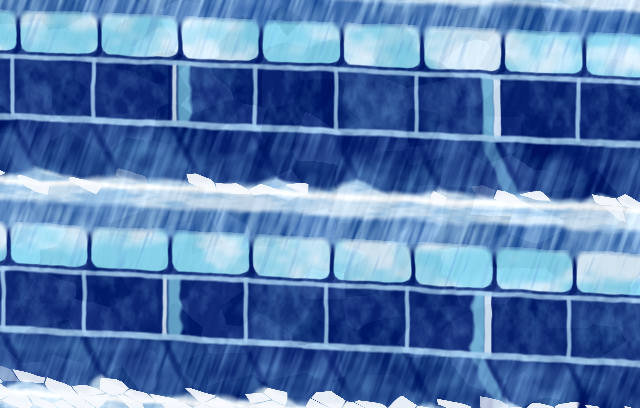
A Shadertoy shader for this texture:

```glsl
// Layout, in canvas heights
const float PERIOD = 0.52;        // height of one repeat
const float TOP_OFFSET = 0.022;   // start of the first repeat below the top
const float SLOPE = 0.04;         // fall of the rows to the right
const float FAN = 0.02;           // growth of the rows to the right
const float TILE_WIDTH = 0.198;
const float FIRST_JOINT = 0.045;
const float ROW_SHIFT = 0.023;
const float STREAK_LEAN = 0.35;
const float WOBBLE = 0.007;

// Band limits, as fractions of one repeat
const float PALE_END = 0.195;
const float UPPER_GROUT = 0.212;
const float LOWER_GROUT = 0.505;
const float CREST_START = 0.775;
const float CREST_END = 0.895;

const vec3 NAVY = vec3(0.03, 0.13, 0.43);
const vec3 DEEP = vec3(0.14, 0.33, 0.62);
const vec3 STEEL = vec3(0.32, 0.52, 0.74);
const vec3 AQUA = vec3(0.53, 0.82, 0.92);
const vec3 GROUT = vec3(0.62, 0.78, 0.91);
const vec3 FOAM = vec3(0.85, 0.92, 0.97);

float hash(vec2 p) {
    vec3 q = fract(vec3(p.xyx) * 0.1031);
    q += dot(q, q.yzx + 33.33);
    return fract((q.x + q.y) * q.z);
}

float noise(vec2 p) {
    vec2 i = floor(p), f = fract(p);
    f = f * f * (3.0 - 2.0 * f);
    return mix(mix(hash(i), hash(i + vec2(1, 0)), f.x),
               mix(hash(i + vec2(0, 1)), hash(i + vec2(1, 1)), f.x), f.y);
}

float fbm(vec2 p) {
    return 0.55 * noise(p) + 0.3 * noise(p * 2.1 + 7.3) + 0.15 * noise(p * 4.3 + 3.1);
}

float band(float x, float a, float b, float soft) {
    return smoothstep(a - soft, a + soft, x) * (1.0 - smoothstep(b - soft, b + soft, x));
}

float line(float dist, float halfWidth, float soft) {
    return 1.0 - smoothstep(halfWidth - soft, halfWidth + soft, abs(dist));
}

// Position down the wall, counted in repeats
float wallCoord(vec2 p) {
    return (1.0 - p.y - TOP_OFFSET - SLOPE * p.x) / (PERIOD * (1.0 + FAN * p.x));
}

// Angular cells: centre in xy, tint in z, border distance in w
vec4 facets(vec2 p) {
    vec2 base = floor(p);
    vec4 cell = vec4(0);
    float d1 = 9.0, d2 = 9.0;
    for (int k = 0; k < 9; k++) {
        vec2 id = base + vec2(k % 3 - 1, k / 3 - 1);
        vec2 c = id + vec2(hash(id + 11.0), hash(id + 47.0));
        float d = length(p - c);
        if (d < d1) { d2 = d1; d1 = d; cell.xyz = vec3(c, hash(id + 83.0)); }
        else d2 = min(d2, d);
    }
    cell.w = d2 - d1;
    return cell;
}

void mainImage(out vec4 fragColor, in vec2 fragCoord) {
    vec2 p = fragCoord / iResolution.y;
    float px = 1.0 / iResolution.y;
    vec2 w = p + WOBBLE * (vec2(fbm(p * 18.0), fbm(p * 18.0 + 40.0)) - 0.5);
    float h = wallCoord(w), row = floor(h), t = h - row;
    float soft = max(0.002, px), softT = max(0.007, px / PERIOD);

    // Joints: straight on the tiles, leaning on the slope under them
    float shift = -0.014 * smoothstep(0.18, 0.22, t) + 0.25 * max(t - 0.52, 0.0);
    float q = (w.x - FIRST_JOINT + ROW_SHIFT * row - shift) / TILE_WIDTH;
    float joint = floor(q + 0.5), jd = (q - joint) * TILE_WIDTH;
    float tileRnd = hash(vec2(floor(q) + 20.0, row + 5.0));

    // Blurred water
    vec2 sp = vec2(p.x - STREAK_LEAN * p.y, p.y);
    float streak = 0.6 * noise(sp * vec2(75, 9)) + 0.4 * noise(sp * vec2(150, 17) + 9.0);
    float cloud = fbm(p * vec2(9, 14));
    vec3 col = mix(DEEP, GROUT, clamp(0.85 * streak + 0.7 * cloud - 0.37, 0.0, 1.0));

    // Pale tiles with rounded ends and navy joints
    vec2 box = abs(vec2((fract(q) - 0.5) * TILE_WIDTH, (t - 0.1) * PERIOD));
    vec2 e = box - vec2(TILE_WIDTH * 0.5 - 0.005, 0.049) + 0.024;
    float paleDist = length(max(e, 0.0)) + min(max(e.x, e.y), 0.0) - 0.024;
    float gap = band(t, 0.035, 0.208, 0.02);
    col = mix(col, NAVY, gap * line(jd, 0.0075, 0.004));
    col = mix(col, NAVY, 0.75 * band(t, 0.18, 0.212, softT));
    vec3 pale = mix(AQUA, FOAM, smoothstep(0.35, 0.8, cloud + 0.25 * tileRnd - 0.6 * t));
    pale = mix(pale, STEEL, 0.4 * smoothstep(0.5, 0.95, streak));
    float paleSoft = mix(0.012, soft, smoothstep(0.0, 0.1, t));
    col = mix(col, pale, (1.0 - smoothstep(-paleSoft, paleSoft, paleDist)) * step(t, PALE_END + 0.02));

    // Dark tiles, mottled inside
    float mottle = fbm(w * vec2(42, 28) + tileRnd * 30.0);
    vec3 dark = mix(NAVY, STEEL, clamp(0.75 * mottle + 0.4 * tileRnd - 0.32, 0.0, 0.7));
    dark = mix(dark, NAVY, 0.6 * smoothstep(0.065, 0.095, box.x));
    float darkRow = band(t, UPPER_GROUT, LOWER_GROUT, softT);
    col = mix(col, dark, darkRow);

    // Sloped tiles below, fading towards the crest
    float lowRow = band(t, LOWER_GROUT, 0.79, 0.012);
    vec3 low = mix(NAVY, STEEL, clamp(0.55 * streak + cloud - 0.5 + 0.8 * (t - 0.55), 0.0, 1.0));
    low = mix(low, NAVY, 0.75 * line(jd, 0.009, 0.008) * (1.0 - smoothstep(0.65, 0.77, t)));
    col = mix(col, low, lowRow);

    // Grout and bright reflections beside every fourth joint
    float glint = 1.0 - step(0.5, abs(mod(joint, 4.0) - 2.0));
    float rightSide = step(mod(joint, 8.0), 4.0);
    float side = mix(-1.0, 1.0, rightSide);
    float strip = glint * band(jd * side, 0.008, 0.045 - 0.012 * noise(w * 40.0), 0.006);
    col = mix(col, AQUA, strip * (0.75 * darkRow + 0.4 * lowRow * (1.0 - rightSide)));
    float core = 0.005 + 0.004 * glint * (1.0 - rightSide);
    col = mix(col, mix(GROUT, FOAM, glint), 0.9 * darkRow * line(jd, core, 0.003));
    col = mix(col, NAVY, glint * darkRow * line(jd + 0.012 * side, 0.003, 0.002));
    float rough = 0.75 + 0.25 * noise(w * 70.0);
    col = mix(col, GROUT, rough * line(t - UPPER_GROUT - 0.008, 0.011, softT));
    col = mix(col, GROUT, rough * line(t - LOWER_GROUT, 0.015, softT));

    // Foam crest with peaks at the joints
    float peak = 0.085 * hash(vec2(joint + 31.0, row + 9.0)) * max(0.0, 1.0 - abs(jd) / 0.06);
    float top = CREST_START - peak + 0.025 * (noise(p * 30.0) - 0.5);
    float crest = band(t, top, CREST_END + 0.04 * (cloud - 0.5), 0.018);
    vec3 foam = mix(GROUT, FOAM, smoothstep(0.2, 0.65, fbm(p * vec2(14, 50))));
    col = mix(col, foam, 0.9 * crest);
    col = mix(col, vec3(1), 0.85 * line(t - 0.805 - 0.02 * (cloud - 0.5), 0.012, 0.012));

    // Facets and white shards
    vec4 facet = facets(w * vec2(11, 15));
    col += 0.09 * (facet.z - 0.5) + 0.09 * (streak - 0.5) * (1.0 - 0.6 * darkRow);
    vec2 shardScale = vec2(17, 38);
    vec4 shard = facets((w + vec2(0, 0.25 * w.x)) * shardScale);
    vec2 centre = shard.xy / shardScale;
    centre.y -= 0.25 * centre.x;
    float ct = wallCoord(centre), crow = floor(ct);
    float near = band(ct - crow, 0.76 - 0.03 * crow, 0.81 + 0.06 * crow, 0.005);
    float white = near * step(0.5 - 0.1 * crow, shard.z) * smoothstep(0.02, 0.07, shard.w);
    col = mix(col, vec3(0.97, 0.98, 1.0), 0.92 * white);

    fragColor = vec4(clamp(col, 0.0, 1.0), 1.0);
}
```
